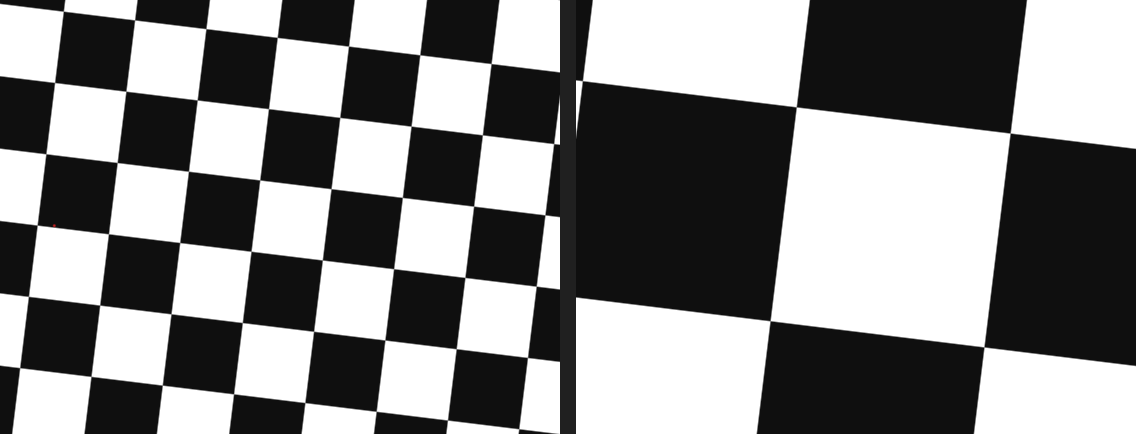
Left: the whole. Right: its middle third, enlarged.
Give the GLSL for this pattern, as a Shadertoy shader.

```glsl
const vec3 WHITE = vec3(1.0);
const vec3 BLACK = vec3(0.06);
const vec3 RED = vec3(0.75, 0.12, 0.12);

const float CELL = 0.1655;                     // cell side, in canvas heights
const float TILT = 0.1218;                     // clockwise, in radians
const vec2 CORNER = vec2(-0.0455, 0.0842);     // a grid corner, from the centre
const vec2 FLECK = vec2(-0.520, -0.020);
const float FLECK_RADIUS = 0.003;

vec2 rotate(vec2 p, float angle) {
    float c = cos(angle), s = sin(angle);
    return vec2(c * p.x - s * p.y, s * p.x + c * p.y);
}

// Signed distance to the nearest grid line, alternating in sign per cell
vec2 triangleWave(vec2 p) {
    return 0.5 - abs(mod(p + 0.5, 2.0) - 1.0);
}

// 0 on dark cells, 1 on light cells, with a soft edge
float checker(vec2 p, float halfWidth) {
    vec2 side = clamp(triangleWave(p) / halfWidth, -1.0, 1.0);
    return 0.5 - 0.5 * side.x * side.y;
}

float disc(vec2 p, float radius, float blur) {
    return 1.0 - smoothstep(-blur, blur, length(p) - radius);
}

void mainImage(out vec4 fragColor, in vec2 fragCoord) {
    float pixel = 1.0 / iResolution.y;
    vec2 p = (fragCoord - 0.5 * iResolution.xy) * pixel;

    // Tilted board
    vec2 grid = rotate(p - CORNER, TILT) / CELL;
    vec3 color = mix(BLACK, WHITE, checker(grid, 0.75 * pixel / CELL));

    // Single stray fleck
    color = mix(color, RED, disc(p - FLECK, FLECK_RADIUS, pixel));

    fragColor = vec4(color, 1.0);
}
```
